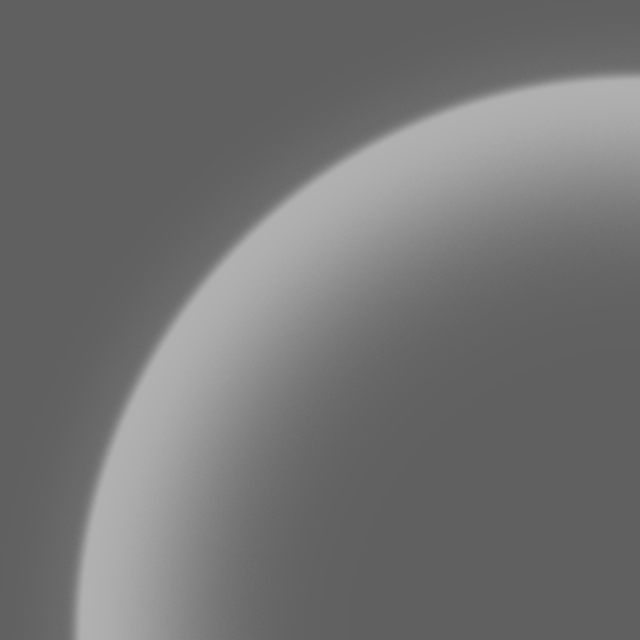
A Shadertoy shader for this background:

```glsl
#define RING_CENTER vec2(1.0, 0.0)
#define RING_RADIUS 0.871
#define BASE_GREY 0.376
#define RING_GREY 0.690
#define INNER_WIDTH 0.187
#define RIM_WIDTH 0.0145
#define HALO_WIDTH 0.075
#define HALO_SHARE 0.15
#define GRAIN_CELLS 512.0
#define GRAIN_AMOUNT 0.012

float hash(vec2 p) {
    return fract(sin(dot(p, vec2(12.9898, 78.233))) * 43758.5453);
}

float bell(float x, float width) {
    float t = x / width;
    return exp(-t * t);
}

// Broad falloff inside the ring, crisp rim and faint halo outside
float ringGlow(float dist) {
    float inner = bell(dist, INNER_WIDTH);
    float outer = mix(bell(dist, RIM_WIDTH), bell(dist, HALO_WIDTH), HALO_SHARE);
    return dist < 0.0 ? inner : outer;
}

void mainImage(out vec4 fragColor, in vec2 fragCoord) {
    vec2 uv = fragCoord / iResolution.xy;
    float dist = length(uv - RING_CENTER) - RING_RADIUS;
    float glow = ringGlow(dist);
    float grey = mix(BASE_GREY, RING_GREY, glow);

    // Fine grain in the gradients, fading out on flat areas
    float grain = hash(floor(uv * GRAIN_CELLS)) - 0.5;
    float slope = smoothstep(0.0, 0.15, glow) * (1.0 - smoothstep(0.9, 1.0, glow));
    grey += grain * GRAIN_AMOUNT * slope;

    fragColor = vec4(vec3(grey), 1.0);
}
```
